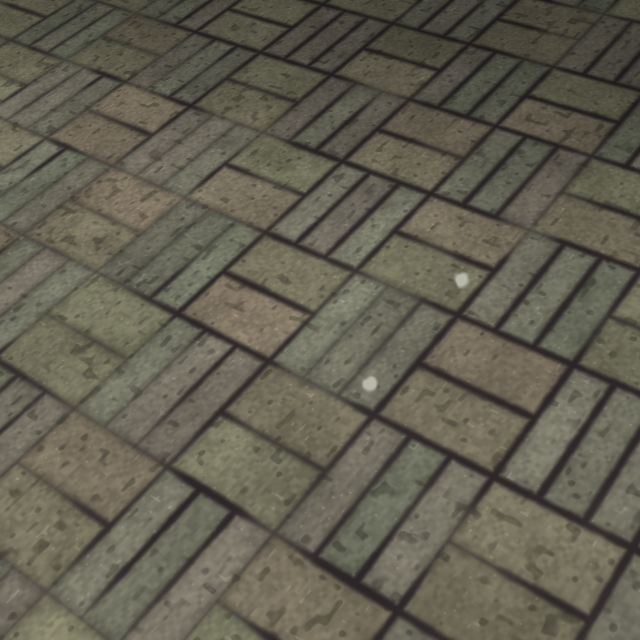
Reproduce this texture procedurally as a WebGL 1 fragment shader.

```glsl
precision highp float;
// Worn basket-weave paving seen obliquely: blocks of three slats alternate
// with blocks of two bricks. Canvas points are projected back to the ground
// plane, split into stones, then shaded with uneven joints, grime and grain.

uniform vec2 u_resolution;

// Ground to canvas projection (canvas y pointing down): one row per output
const vec3 PROJ_X = vec3(0.147, 0.210, 0.428);
const vec3 PROJ_Y = vec3(0.0495, -0.1246, 0.8333);
const vec2 PROJ_W = vec2(-0.075, 0.093);

// Layout, in block units
const vec2 SLAT_SPLIT = vec2(3.0, 1.0);
const vec2 BRICK_SPLIT = vec2(1.0, 2.0);
const float CORNER = 0.035;
const float GAP_MIN = 0.006;
const float GAP_MAX = 0.027;
const float WOBBLE = 0.016;
const float BLUR = 0.015;

// Colours
const vec3 SLAT_COLOR = vec3(0.445, 0.440, 0.405);
const vec3 BRICK_COLOR = vec3(0.470, 0.450, 0.393);
const vec3 WARM_TINT = vec3(1.04, 0.99, 0.96);
const vec3 MOSS_TINT = vec3(0.97, 1.01, 0.93);
const vec3 JOINT_DARK = vec3(0.180, 0.155, 0.160);
const vec3 JOINT_FADED = vec3(0.315, 0.300, 0.272);
const vec3 PEBBLE_COLOR = vec3(0.72, 0.72, 0.67);

// Loose pebbles, in canvas units
const vec2 PEBBLE_START = vec2(0.578, 0.400);
const vec2 PEBBLE_END = vec2(0.722, 0.563);
const float PEBBLE_RADIUS = 0.011;

float hash(vec2 p) {
  vec3 q = fract(vec3(p.xyx) * 0.1031);
  q += dot(q, q.yzx + 33.33);
  return fract((q.x + q.y) * q.z);
}

float noise(vec2 p) {
  vec2 i = floor(p);
  vec2 f = fract(p);
  f = f * f * (3.0 - 2.0 * f);
  float low = mix(hash(i), hash(i + vec2(1.0, 0.0)), f.x);
  float high = mix(hash(i + vec2(0.0, 1.0)), hash(i + 1.0), f.x);
  return mix(low, high, f.y);
}

float fbm(vec2 p) {
  float sum = 0.0;
  float amp = 0.5;
  for (int i = 0; i < 4; i++) {
    sum += amp * noise(p);
    p = p * 2.03 + 17.1;
    amp *= 0.5;
  }
  return sum / 0.9375;
}

// Solves the projection for the ground point under a canvas point
vec2 toGround(vec2 p) {
  p.y = 1.0 - p.y;
  vec2 rowX = PROJ_X.xy - PROJ_W * p.x;
  vec2 rowY = PROJ_Y.xy - PROJ_W * p.y;
  vec2 rhs = p - vec2(PROJ_X.z, PROJ_Y.z);
  float det = rowX.x * rowY.y - rowX.y * rowY.x;
  return vec2(rhs.x * rowY.y - rowX.y * rhs.y, rowX.x * rhs.y - rhs.x * rowY.x) / det;
}

float roundedBox(vec2 p, vec2 halfSize, float r) {
  vec2 q = abs(p) - halfSize + r;
  return length(max(q, 0.0)) + min(max(q.x, q.y), 0.0) - r;
}

void main() {
  vec2 p = gl_FragCoord.xy / u_resolution;
  vec2 ground = toGround(p);
  float depth = 1.0 + dot(PROJ_W, ground);
  vec2 seed = ground + 40.0;

  // Stone under this point
  vec2 block = floor(ground);
  float isBrick = mod(block.x + block.y, 2.0);
  vec2 split = mix(SLAT_SPLIT, BRICK_SPLIT, isBrick);
  vec2 cell = floor(ground * split);
  vec2 local = (fract(ground * split) - 0.5) / split;
  vec2 id = cell + 60.0 + 130.0 * isBrick;
  float edge = roundedBox(local, 0.5 / split, CORNER);
  edge += WOBBLE * (fbm(seed * 9.0) - 0.5);

  // Stone surface: tone per stone, blotches, pits and fine grain
  vec3 color = mix(SLAT_COLOR, BRICK_COLOR, isBrick);
  color *= 0.94 + 0.12 * hash(id);
  color *= mix(MOSS_TINT, WARM_TINT, hash(id + 7.7));
  color *= 0.87 + 0.26 * fbm(seed * 4.0);
  color *= 0.91 + 0.18 * noise(seed * 34.0);
  color *= 1.0 - 0.22 * smoothstep(0.74, 0.92, noise(seed * 15.0));
  color += 0.07 * smoothstep(0.88, 0.98, noise(seed * 24.0 + 9.0));
  color *= 1.0 - 0.16 * smoothstep(-0.09, 0.0, edge);

  // Joints: silted up on the left, open and dark on the right
  float openness = smoothstep(0.2, 0.8, noise(seed * 1.7) + 0.55 * (p.x - 0.4));
  float gap = mix(GAP_MIN, GAP_MAX, openness);
  float soft = depth * (BLUR + 4.0 / u_resolution.y);
  float joint = smoothstep(-gap - soft, -gap + soft, edge);
  vec3 jointColor = mix(JOINT_FADED, JOINT_DARK, 0.25 + 0.75 * openness);
  color = mix(color, jointColor, joint * (0.72 + 0.28 * openness));

  // Light falls off toward the far right, with broad stains
  float far = smoothstep(0.62, 1.1, p.y + 0.22 * (p.x - 0.4));
  color *= mix(1.0, 0.60, far);
  color *= 0.92 + 0.16 * fbm(seed * 0.9 + 5.0);

  // Pebbles
  for (int i = 0; i < 2; i++) {
    vec2 center = mix(PEBBLE_START, PEBBLE_END, float(i));
    float radius = PEBBLE_RADIUS * (0.75 + 0.5 * noise(p * 110.0));
    float cover = 1.0 - smoothstep(radius - 0.004, radius + 0.004, length(p - center));
    color = mix(color, PEBBLE_COLOR, cover);
  }

  gl_FragColor = vec4(color, 1.0);
}
```
